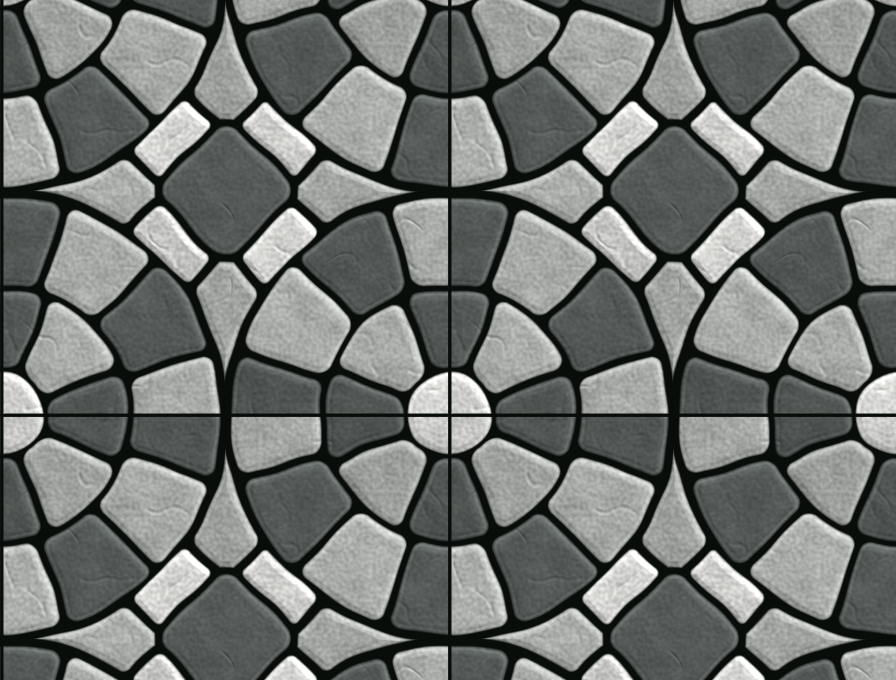
A Shadertoy shader for this pattern:

```glsl
// Paving of quarter-circle cobble fans around diamond stars, in grey stone with dark joints.

const float TILES_ACROSS = 2.0;
const vec2  FAN_CENTRE   = vec2(0.004, 0.591);  // in tile units
const vec3  JOINT_COLOUR = vec3(0.03, 0.05, 0.04);
const vec3  DARK_STONE   = vec3(0.32, 0.34, 0.33);
const vec3  LIGHT_STONE  = vec3(0.635, 0.645, 0.635);
const vec3  PALE_STONE   = vec3(0.80, 0.80, 0.79);
const float JOINT_HALF   = 0.008;   // half width of joints between ring stones
const float SEAM_HALF    = 0.0038;  // half width of straight tile seams
const float WOBBLE       = 0.011;   // irregularity of the stone outlines
const float BEVEL        = 0.019;
const float RELIEF_STEP  = 0.004;
const vec2  LIGHT_DIR    = vec2(0.55, 0.83);
const float PI = 3.14159265;

float hash(vec2 p) {
    vec3 h = fract(p.xyx * vec3(0.1031, 0.1030, 0.0973));
    h += dot(h, h.yzx + 33.33);
    return fract((h.x + h.y) * h.z);
}

vec2 gradient(vec2 cell, float period) {
    float a = 2.0 * PI * hash(mod(cell, period) + period * 1.7);
    return vec2(cos(a), sin(a));
}

// Gradient noise that wraps once per tile
float noise(vec2 q, float period) {
    vec2 p = q * period, i = floor(p), f = p - i;
    vec2 w = f * f * f * (f * (f * 6.0 - 15.0) + 10.0);
    vec2 e = vec2(0.0, 1.0);
    float low  = mix(dot(gradient(i, period), f),
                     dot(gradient(i + e.yx, period), f - e.yx), w.x);
    float high = mix(dot(gradient(i + e.xy, period), f - e.xy),
                     dot(gradient(i + e.yy, period), f - e.yy), w.x);
    return mix(low, high, w.y);
}

// Depth inside a corner formed by two edges, rounded by radius
float rounded(float a, float b, float radius) {
    return radius - length(max(radius - vec2(a, b), 0.0));
}

// A stone is (depth from its edge, tone 0..2, id); the deeper one wins
vec3 deeper(vec3 a, vec3 b) { return a.x > b.x ? a : b; }

vec3 ringStone(float r, float angle, float inner, float outer, float width, float shift) {
    float s = (angle - PI * 0.25) / width + shift;
    float k = floor(s);
    float side = r * width * (0.5 - abs(s - k - 0.5)) - JOINT_HALF;
    float depth = rounded(min(r - inner, outer - r), side, 0.024);
    return vec3(depth, 1.0 - mod(k, 2.0), k + 30.0 * outer);
}

vec3 stoneAt(vec2 q) {
    q += WOBBLE * vec2(noise(q, 9.0), noise(q + 0.37, 9.0));
    q = clamp(q, 0.0001, 0.9999);

    // Fan in the nearest tile corner: hub and two rings
    vec2 corner = step(0.5, q), d = q - corner;
    float r = length(d), angle = mod(atan(d.y, d.x), PI * 0.5);
    float quadrant = 7.0 * corner.x + 13.0 * corner.y;
    vec3 stone = vec3(min(0.092 - r, 0.03), 2.0, 1.0);
    stone = deeper(stone, ringStone(r, angle, 0.102, 0.279, radians(46.0), 0.5));
    stone = deeper(stone, ringStone(r, angle, 0.292, 0.487, radians(28.0), 0.0));
    stone.z += quadrant;

    // Star at the tile centre: diamond, four bricks, four spikes
    vec2 s = abs(q - 0.5);
    float u = (s.x + s.y) * 0.7071, v = abs(s.x - s.y) * 0.7071;
    float arm = s.x > s.y ? corner.x : corner.y + 2.0;
    float diamond = rounded(0.113 - u, 0.113 - v, 0.036);
    float brick = rounded(min(u - 0.128, min(0.210 - u, r - 0.498)), 0.084 - v, 0.014);
    float spike = rounded(min(v - 0.104, max(s.x, s.y) - 0.162), r - 0.507, 0.016);
    stone = deeper(stone, vec3(diamond, 0.0, 50.0));
    stone = deeper(stone, vec3(brick, 2.0, 60.0 + quadrant));
    return deeper(stone, vec3(spike, 1.0, 90.0 + arm));
}

// Bevelled stone with soft lumps, grain and chipped cracks
float heightAt(vec2 q, float depth) {
    float lumps = 0.4 * noise(q, 12.0) + 0.22 * noise(q, 31.0) + 0.12 * noise(q, 90.0);
    float crack = 1.0 - smoothstep(0.0, 0.09, abs(noise(q + 0.21, 13.0)));
    crack *= smoothstep(0.05, 0.3, noise(q + 0.6, 11.0));
    return smoothstep(-0.004, BEVEL, depth) + lumps - 0.22 * crack;
}

void mainImage(out vec4 fragColor, in vec2 fragCoord) {
    float scale = TILES_ACROSS / iResolution.x;
    vec2 q = fract(fragCoord * scale - FAN_CENTRE);
    float soft = max(scale, 0.003);

    vec3 stone = stoneAt(q);
    vec2 lit = q + LIGHT_DIR * RELIEF_STEP;
    float slope = heightAt(q, stone.x) - heightAt(lit, stoneAt(lit).x);

    // Stone colour, tone variation and light
    vec3 colour = stone.y < 0.5 ? DARK_STONE : stone.y < 1.5 ? LIGHT_STONE : PALE_STONE;
    float shade = 1.0 + 0.10 * (hash(vec2(stone.z, 4.7)) - 0.5);
    shade += 0.10 * noise(q, 17.0) + 0.14 * noise(q, 110.0);
    shade += clamp(0.85 * slope, -0.35, 0.4);
    float rim = smoothstep(0.002, 0.006, stone.x) * (1.0 - smoothstep(0.006, 0.012, stone.x));
    colour = colour * shade + 0.07 * rim;

    // Joints and straight seams
    colour = mix(JOINT_COLOUR, colour, smoothstep(-soft, soft, stone.x));
    vec2 border = min(q, 1.0 - q);
    float seam = min(border.x, border.y) - SEAM_HALF;
    colour = mix(JOINT_COLOUR, colour, smoothstep(-0.5 * soft, 0.5 * soft, seam));
    fragColor = vec4(clamp(colour, 0.0, 1.0), 1.0);
}
```
